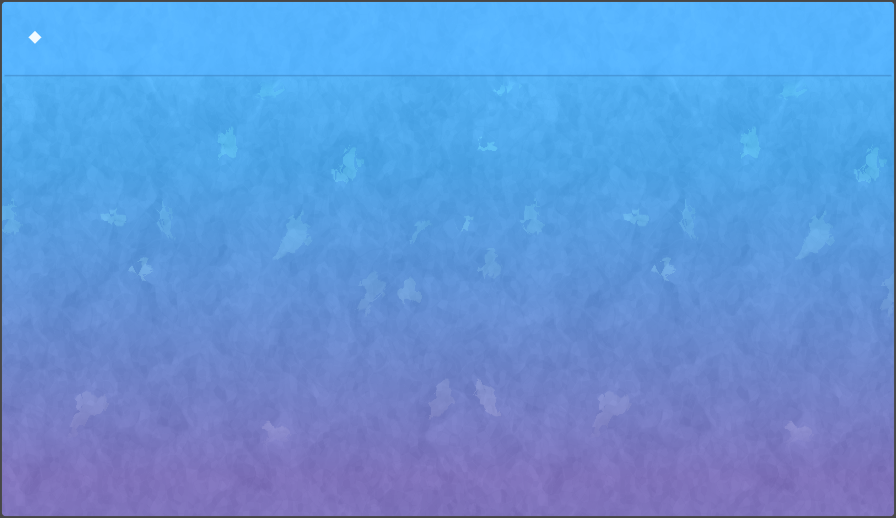
A WebGL 2 fragment shader for this background:

```glsl
#version 300 es
precision highp float;
// Framed panel with a blue to violet vertical gradient under a leafy mottle.
// Wrapped cellular noise and ragged pale flakes repeat across the width;
// a header rule, a small white diamond and a rounded dark frame lie on top.
uniform vec2 u_resolution;
out vec4 fragColor;

const float TILE_WIDTH = 1.009;  // repeat width in canvas heights
const float HEADER_Y = 0.854;
const vec3 FRAME_COLOR = vec3(0.28, 0.28, 0.28);
const vec3 RULE_COLOR = vec3(0.24, 0.53, 0.78);
const vec3 DIAMOND_COLOR = vec3(0.95, 0.98, 1.0);

vec2 hash2(vec2 p) {
    vec3 q = fract(p.xyx * vec3(0.1031, 0.1030, 0.0973));
    q += dot(q, q.yzx + 33.33);
    return fract((q.xx + q.yz) * q.zy);
}

// Cover of a shape whose signed distance is d.
float cover(float d, float softness) {
    return 1.0 - smoothstep(-softness, softness, d);
}

float boxDistance(vec2 p, vec2 halfSize, float radius) {
    vec2 q = abs(p) - halfSize + radius;
    return length(max(q, 0.0)) + min(max(q.x, q.y), 0.0) - radius;
}

// Five tones spaced evenly from the bottom to the top.
vec3 backdrop(float y) {
    vec3 tones[5] = vec3[5](
        vec3(0.495, 0.450, 0.735), vec3(0.437, 0.520, 0.790),
        vec3(0.365, 0.582, 0.850), vec3(0.302, 0.640, 0.900),
        vec3(0.328, 0.698, 0.965));
    vec3 color = tones[0];
    for (int i = 1; i < 5; i++) {
        color = mix(color, tones[i], clamp((y - 0.08) / 0.2 - float(i - 1), 0.0, 1.0));
    }
    return color;
}

// Bends straight cell walls while keeping the tile seamless.
vec2 warp(vec2 p, float amount) {
    vec2 a = 6.28318 * p;
    return p + amount * vec2(sin(5.0 * a.y + 3.0 * a.x) + 0.5 * sin(13.0 * a.y - 7.0 * a.x),
                             sin(6.0 * a.x - 2.0 * a.y) + 0.5 * sin(15.0 * a.x + 8.0 * a.y));
}

// Signed tone per cell, fading to zero at the cell walls.
float cellTone(vec2 p, vec2 cells, float seed) {
    vec2 g = p * cells;
    float nearest = 9.0, second = 9.0, tone = 0.0;
    for (int j = -1; j <= 1; j++) {
        for (int i = -1; i <= 1; i++) {
            vec2 cell = floor(g) + vec2(i, j);
            vec2 id = vec2(mod(cell.x, cells.x), cell.y) + seed;
            float d = length(g - cell - hash2(id));
            if (d < nearest) {
                second = nearest;
                nearest = d;
                tone = hash2(id + 71.0).x - 0.5;
            } else {
                second = min(second, d);
            }
        }
    }
    return tone * smoothstep(0.0, 0.10, second - nearest);
}

// Scattered slanted flakes with uneven rims, one at most per cell.
float flakes(vec2 p, float cells, float density, float seed) {
    vec2 g = p * cells;
    float result = 0.0;
    for (int j = -1; j <= 1; j++) {
        for (int i = -1; i <= 1; i++) {
            vec2 cell = floor(g) + vec2(i, j);
            vec2 id = vec2(mod(cell.x, cells), cell.y) + seed;
            vec2 pick = hash2(id), shape = hash2(id + 37.0);
            vec2 q = g - cell - 0.15 - 0.7 * hash2(id + 19.0);
            q.x += (shape.x - 0.65) * q.y;
            q.y *= 0.45 + 0.55 * shape.y;
            float angle = atan(q.y, q.x);
            float rim = 1.0 + 0.24 * sin(3.0 * angle + 6.0 * shape.x)
                      + 0.14 * sin(5.0 * angle + 9.0 * shape.y);
            float radius = mix(0.08, 0.19, pick.y) * rim;
            float present = step(pick.x, density);
            result = max(result, present * cover(length(q) - radius, 0.014) * (0.6 + 0.4 * shape.y));
        }
    }
    return result;
}

void main() {
    vec2 p = gl_FragCoord.xy / u_resolution.y;
    vec2 size = vec2(u_resolution.x / u_resolution.y, 1.0);
    float pixel = 1.0 / u_resolution.y;
    vec2 tile = p / TILE_WIDTH;
    float header = smoothstep(HEADER_Y - pixel, HEADER_Y + pixel, p.y);

    // Layered leafy mottle, calmer in the header.
    float broad = cellTone(warp(tile, 0.012), vec2(13.0, 11.0), 3.0);
    float middle = cellTone(warp(tile, 0.008), vec2(27.0, 21.0), 47.0);
    float fine = cellTone(warp(tile, 0.004), vec2(56.0, 42.0), 91.0);
    float grain = cellTone(warp(tile, 0.002), vec2(97.0, 74.0), 23.0);
    float mottle = 0.026 * broad + 0.026 * middle + 0.024 * fine + 0.022 * grain;
    vec3 color = backdrop(p.y) + mottle * mix(1.0, 0.55, header);
    color += header * vec3(0.010, 0.008, 0.030);

    // Pale flakes, chipped along the finer cells, below the header.
    float band = smoothstep(0.12, 0.20, p.y) * (1.0 - smoothstep(0.82, 0.85, p.y));
    vec2 chipped = tile + 0.016 * vec2(fine, middle) + 0.010 * vec2(grain, -fine);
    float pale = flakes(chipped, 8.0, 0.48, 11.0);
    vec3 paleTint = mix(vec3(0.080, 0.070, 0.035), vec3(0.060, 0.092, 0.030), smoothstep(0.2, 0.8, p.y));
    color += band * pale * paleTint;

    // Header rule, diamond and frame.
    float rule = cover(boxDistance(p - vec2(0.5 * size.x, HEADER_Y), vec2(0.5 * size.x - 0.009, 0.0012), 0.0), pixel);
    color = mix(color, RULE_COLOR, 0.70 * rule);
    vec2 d = abs(p - vec2(0.0675, 0.928));
    color = mix(color, DIAMOND_COLOR, cover(d.x + d.y - 0.0125, pixel));
    float edge = boxDistance(p - 0.5 * size, 0.5 * size, 0.011);
    color = mix(color, FRAME_COLOR, 1.0 - cover(edge + 0.0036, 0.5 * pixel));
    fragColor = vec4(color, 1.0);
}
```
